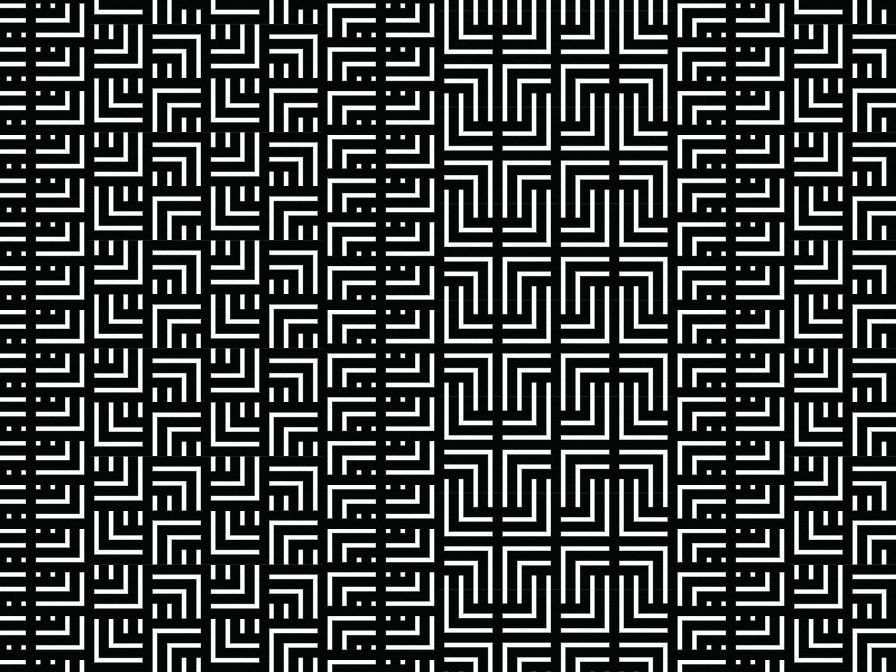
This pattern is drawn by a WebGL 1 fragment shader. Its source:

```glsl
precision highp float;
// Vertical bands of nested white corner lines on black: maze squares, stairs and interlocked U shapes.
uniform vec2 u_resolution;

// All lengths are in line pitches; one column is four pitches wide.
const float PITCHES_ACROSS = 61.44;
const float LINE = 0.31;
const float GAP = 1.0 - LINE;
const float COLUMN = 4.0;
const float BAND_PERIOD = 48.0;
const vec3 BLACK = vec3(0.018, 0.028, 0.026);
const vec3 WHITE = vec3(0.995);

float hash(vec2 p) {
  return fract(sin(dot(p, vec2(127.1, 311.7))) * 43758.5453);
}

float edge(float d, float blur) {
  return clamp(d / blur + 0.5, 0.0, 1.0);
}

// Lines starting at every whole number of t.
float stripes(float t, float blur) {
  float offset = abs(fract(t - 0.5 * LINE + 0.5) - 0.5);
  return edge(0.5 * LINE - offset, blur);
}

// Two nested corners with two upright stubs inside; q starts at the outer corner.
float nestedCorner(vec2 q, float height, float blur) {
  float depth = min(q.x, q.y);
  float bends = stripes(depth, blur) * step(depth, 1.65);
  float stubs = stripes(q.x, blur) * edge(q.y - 2.0, blur) * step(1.65, q.x);
  float inside = min(min(q.x, 3.0 + LINE - q.x), min(q.y, height - q.y));
  return min(max(bends, stubs), edge(inside, blur));
}

// Column offset from its outer side, mirrored where the corner is on the right.
float cornerX(float x, float onRight) {
  return mix(x, COLUMN - x, onRight) - 0.5 * GAP;
}

// Faint joint along a tile boundary.
float seam(float y, float period, float blur) {
  float d = min(y, period - y);
  return 0.09 * edge(0.03 - d, blur);
}

// Small corner squares; columns alternate between opening up and down.
float squares(vec2 p, float column, float blur) {
  float period = 7.408;
  float tileHeight = 0.5 * period;
  float y = mod(p.y - 1.67, period);
  float row = step(tileHeight, y);
  float local = y - row * tileHeight;
  float height = tileHeight - GAP;
  float opensDown = mod(column, 2.0);
  float qy = mix(height - local, local - GAP, opensDown);
  float ink = nestedCorner(vec2(cornerX(p.x, 1.0 - row), qy), height, blur);
  return max(ink, seam(y, period, blur));
}

// Stepped lines made of opposite short corners side by side.
float stairs(vec2 p, float rightHalf, float blur) {
  float period = 3.0;
  float height = period - GAP;
  float y = mod(p.y - 0.24, period);
  float qy = mix(y, height - y, rightHalf);
  return nestedCorner(vec2(cornerX(p.x, rightHalf), qy), height, blur);
}

// Four corners joined into a U; the second pair of columns is inverted.
float interlockedU(vec2 p, float column, float blur) {
  float period = 6.613;
  float tileHeight = 0.5 * period;
  float y = mod(p.y - 4.05, period);
  float row = step(tileHeight, y);
  float outerColumn = step(0.5, column) * step(column, 2.5);
  float onRight = abs(1.0 - row - outerColumn);
  float qy = tileHeight - abs(y - tileHeight) - 0.5 * GAP;
  float ink = nestedCorner(vec2(cornerX(p.x, onRight), qy), period, blur);
  return max(ink, seam(mod(y + tileHeight, period), period, blur));
}

void main() {
  float scale = PITCHES_ACROSS / u_resolution.x;
  float blur = 1.25 * scale;
  vec2 p = vec2(gl_FragCoord.x, u_resolution.y - gl_FragCoord.y) * scale;

  // Band order: four squares, two stairs, four U columns, two stairs.
  float bandX = mod(p.x - 6.12, BAND_PERIOD);
  float column = floor(bandX / COLUMN);
  vec2 local = vec2(mod(bandX, COLUMN), p.y);

  float ink;
  if (column < 3.5) {
    ink = squares(local, column, blur);
  } else if (column > 5.5 && column < 9.5) {
    ink = interlockedU(local, column - 6.0, blur);
  } else {
    ink = stairs(local, mod(column, 2.0), blur);
  }

  // Slight grain in the ink.
  float grain = 0.012 * (hash(floor(p * 8.0)) - 0.5);
  gl_FragColor = vec4(mix(BLACK, WHITE, ink) + grain, 1.0);
}
```
